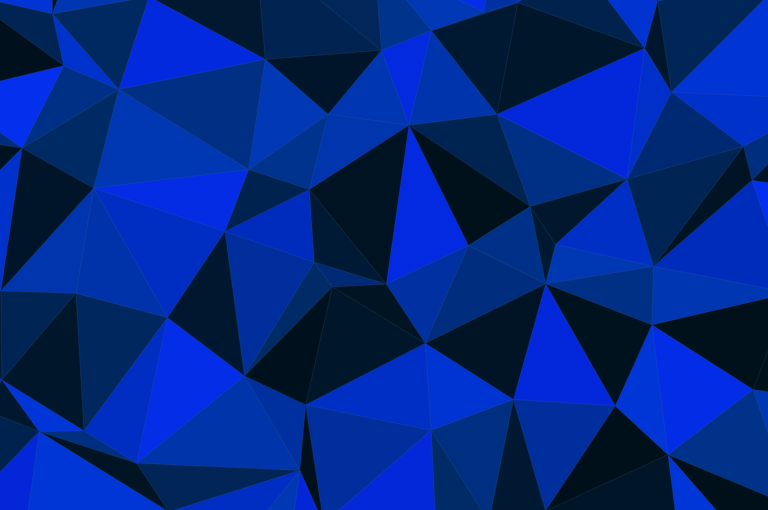
A WebGL 2 fragment shader for this background:

```glsl
#version 300 es
precision highp float;
// Low-poly mosaic of flat triangles from near black to vivid blue.
// A turned, strongly jittered lattice is split into triangles along the
// shorter valid diagonal; each triangle gets a flat tone and a faint seam.

uniform vec2 u_resolution;
out vec4 fragColor;

const float CELLS_PER_HEIGHT = 5.6;
const float LATTICE_ANGLE = 0.38;
const float JITTER = 0.42;
const float SEAM_WIDTH = 0.0022;   // in canvas heights
const float SEAM_STRENGTH = 0.16;
const vec3 SEAM_COLOR = vec3(0.30, 0.40, 0.55);

// Tones from dark to bright, with the running sum of their shares
const vec3 TONES[6] = vec3[6](
    vec3(0.00, 0.08, 0.15), vec3(0.00, 0.15, 0.35), vec3(0.00, 0.18, 0.50),
    vec3(0.00, 0.20, 0.66), vec3(0.00, 0.19, 0.79), vec3(0.01, 0.17, 0.89));
const float SHARE_SUMS[5] = float[5](0.21, 0.39, 0.53, 0.72, 0.84);

vec2 hash2(vec2 p) {
    vec3 q = fract(p.xyx * vec3(0.1031, 0.1030, 0.0973));
    q += dot(q, q.yzx + 33.33);
    return fract((q.xx + q.yz) * q.zy);
}

// Lattice point moved by random jitter and a gentle wave
vec2 vertexAt(vec2 cell) {
    vec2 jitter = JITTER * (2.0 * hash2(cell + 57.0) - 1.0);
    vec2 wave = 0.2 * sin(0.8 * cell.yx + vec2(0.7, 2.1));
    return cell + jitter + wave;
}

// Signed distance to the line a-b, positive on its left
float lineSide(vec2 a, vec2 b, vec2 p) {
    vec2 along = normalize(b - a);
    return dot(p - a, vec2(-along.y, along.x));
}

// Distance to the nearest side, positive inside a counterclockwise triangle
float triangleDistance(vec2 p, vec2 a, vec2 b, vec2 c) {
    return min(lineSide(a, b, p), min(lineSide(b, c, p), lineSide(c, a, p)));
}

// A diagonal is valid when the other two corners lie on opposite sides
bool splits(vec2 from, vec2 to, vec2 right, vec2 left) {
    return lineSide(from, to, right) < 0.0 && lineSide(from, to, left) > 0.0;
}

// Evenly spread tone choice, with a slight variation per triangle
vec3 triangleColor(vec2 cell, float part) {
    vec2 random = hash2(cell + 19.0 + 71.0 * part);
    float pick = fract(dot(cell, vec2(0.7549, 0.5698)) + 0.31 * part + 0.4 * random.x);
    int tone = 0;
    for (int i = 0; i < 5; i++) tone += int(step(SHARE_SUMS[i], pick));
    return TONES[tone] + (random.y - 0.5) * vec3(0.0, 0.04, 0.11);
}

// Adds one triangle: colour by edge coverage, and the deepest distance
void addTriangle(float dist, float pixel, vec3 color, inout vec4 sum, inout float depth) {
    float coverage = clamp(0.5 + dist / pixel, 0.0, 1.0);
    sum += coverage * vec4(color, 1.0);
    depth = max(depth, dist);
}

void main() {
    // Canvas to lattice coordinates
    float pixel = CELLS_PER_HEIGHT / u_resolution.y;
    float co = cos(LATTICE_ANGLE), si = sin(LATTICE_ANGLE);
    vec2 p = mat2(co, si, -si, co) * gl_FragCoord.xy * pixel + vec2(7.3, 4.6);

    // Triangles of all quads that can reach this point
    vec4 sum = vec4(0.0);
    float depth = 0.0;
    for (int y = -1; y <= 1; y++) {
        for (int x = -1; x <= 1; x++) {
            vec2 cell = floor(p) + vec2(x, y);
            vec2 a = vertexAt(cell);
            vec2 b = vertexAt(cell + vec2(1.0, 0.0));
            vec2 c = vertexAt(cell + vec2(1.0, 1.0));
            vec2 d = vertexAt(cell + vec2(0.0, 1.0));

            bool shorter = distance(a, c) < distance(b, d);
            bool useAC = splits(a, c, b, d) && (shorter || !splits(b, d, c, a));
            float first = triangleDistance(p, a, b, useAC ? c : d);
            float second = triangleDistance(p, useAC ? a : b, c, d);
            addTriangle(first, pixel, triangleColor(cell, 0.0), sum, depth);
            addTriangle(second, pixel, triangleColor(cell, 1.0), sum, depth);
        }
    }
    vec3 color = sum.rgb / max(sum.a, 0.001);

    // Hairline seam along every edge
    float seamWidth = max(SEAM_WIDTH * CELLS_PER_HEIGHT, 0.7 * pixel);
    float seam = 1.0 - smoothstep(0.0, seamWidth, depth);
    color = mix(color, SEAM_COLOR, SEAM_STRENGTH * seam);

    fragColor = vec4(clamp(color, 0.0, 1.0), 1.0);
}
```
